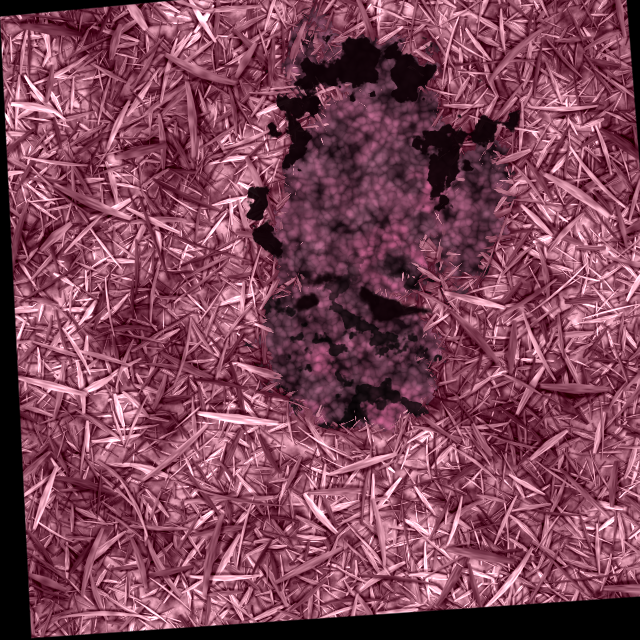
Write a three.js fragment shader that draws this texture.

```glsl
varying vec2 vUv;

float hash(vec2 p) {
  return fract(sin(dot(p, vec2(127.1, 311.7))) * 43758.55);
}

float noise(vec2 p) {
  vec2 i = floor(p), f = fract(p);
  f = f * f * (3.0 - 2.0 * f);
  return mix(mix(hash(i), hash(i + vec2(1.0, 0.0)), f.x),
             mix(hash(i + vec2(0.0, 1.0)), hash(i + vec2(1.0, 1.0)), f.x), f.y);
}

float fbm(vec2 p) {
  float sum = 0.0, amp = 0.53;
  for (int i = 0; i < 4; i++) {
    p = mat2(1.6, 1.2, -1.2, 1.6) * p + 7.3;
    sum += amp * noise(p * 0.5);
    amp *= 0.5;
  }
  return sum;
}

// Approximate signed distance to an ellipse leaning sideways
float blob(vec2 p, vec2 center, vec2 radius, float lean) {
  vec2 q = p - center;
  q.x -= lean * q.y;
  return (length(q / radius) - 1.0) * min(radius.x, radius.y);
}

float inside(float d, float soft) {
  return 1.0 - smoothstep(-soft, soft, d);
}

// One scattered layer of tapered blades laid over a tone
float blades(vec2 p, float scale, float seed, float density, float tone) {
  vec2 g = p * scale, cell = floor(g);
  float soft = 0.0012 * scale;
  for (int j = -1; j <= 1; j++) {
    for (int i = -1; i <= 1; i++) {
      vec2 id = cell + vec2(float(i), float(j));
      vec2 key = id + seed * 17.3;
      vec2 q = g - id - vec2(hash(key), hash(key + 1.9));
      float angle = 6.2832 * hash(key + 8.3);
      float c = cos(angle), s = sin(angle);
      q = mat2(c, -s, s, c) * q;
      q.y += (hash(key + 4.4) - 0.5) * 0.25 * q.x * q.x;
      float along = abs(q.x) / mix(0.4, 0.95, hash(key + 6.2));
      float width = mix(0.025, 0.115, pow(hash(key + 9.5), 1.4)) * (1.0 - 0.6 * along);
      float present = step(hash(key + 3.1), density) * (1.0 - smoothstep(0.9, 1.0, along));
      float shadow = inside(abs(q.y + width * 0.7) - width * 1.3, soft * 2.0);
      tone *= 1.0 - 0.4 * shadow * present;
      float body = mix(0.34, 0.92, hash(key + 5.7)) * (0.95 + 0.13 * clamp(q.y / width, -1.0, 1.0));
      body *= 0.78 + 0.4 * noise(vec2(q.x * 6.0, q.y * 32.0) + key);
      tone = mix(tone, body, inside(abs(q.y) - width, soft) * present);
    }
  }
  return tone;
}

float grassTone(vec2 p) {
  float tone = 0.12 + 0.8 * fbm(p * 60.0);
  for (int i = 0; i < 11; i++) {
    float k = float(i) / 10.0;
    tone = blades(p + k * 0.37, mix(36.0, 12.5, k), float(i) + 1.0, mix(0.9, 0.55, k), tone);
  }
  tone *= 0.58 + 1.2 * fbm(p * 9.0 + 2.0);
  tone *= 1.0 - 0.35 * inside(blob(p, vec2(0.13, 0.70), vec2(0.03, 0.05), 0.0), 0.03);
  return tone * (1.0 - 0.4 * inside(blob(p, vec2(0.25, 0.34), vec2(0.03, 0.04), 0.0), 0.03));
}

// Rounded grains: random brightness falling off toward each rim
float grains(vec2 p) {
  vec2 cell = floor(p);
  float best = 0.0;
  for (int j = -1; j <= 1; j++) {
    for (int i = -1; i <= 1; i++) {
      vec2 id = cell + vec2(float(i), float(j));
      float d = length(p - id - vec2(hash(id), hash(id + 2.7)));
      best = max(best, (0.35 + 0.65 * hash(id + 6.1)) * (1.0 - smoothstep(0.1, 0.95, d)));
    }
  }
  return best;
}

float soilShape(vec2 p) {
  float d = blob(p, vec2(0.567, 0.69), vec2(0.135, 0.205), 0.15);
  d = min(d, blob(p, vec2(0.543, 0.455), vec2(0.14, 0.13), -0.12));
  d = min(d, blob(p, vec2(0.735, 0.675), vec2(0.055, 0.12), 0.25));
  d = min(d, blob(p, vec2(0.478, 0.885), vec2(0.033, 0.085), 0.1));
  return min(d, blob(p, vec2(0.57, 0.89), vec2(0.10, 0.055), 0.0));
}

// Deep hollows: loose shade above, then the wedge and its small neighbours
float hollowShape(vec2 p, float rough) {
  float d = blob(p, vec2(0.545, 0.893), vec2(0.055, 0.042), 0.3);
  d = min(d, blob(p, vec2(0.64, 0.89), vec2(0.025, 0.03), 0.0));
  d = min(d, blob(p, vec2(0.467, 0.83), vec2(0.022, 0.06), 0.25));
  d = min(d, blob(p, vec2(0.74, 0.79), vec2(0.045, 0.022), 0.3));
  d = min(d, blob(p, vec2(0.707, 0.765), vec2(0.012, 0.04), 0.3));
  d = min(d, blob(p, vec2(0.414, 0.65), vec2(0.012, 0.03), 0.0)) + rough * 0.09;
  float wedge = max(p.y - 0.549 + 0.3 * (p.x - 0.569), 0.495 + 0.15 * (p.x - 0.58) - p.y);
  wedge = max(wedge, max(0.568 + 0.25 * (0.549 - p.y) - p.x, p.x - 0.675));
  wedge = min(wedge, blob(p, vec2(0.503, 0.562), vec2(0.023, 0.010), 0.9));
  return min(d, min(wedge, blob(p, vec2(0.477, 0.528), vec2(0.013, 0.009), 0.6)) + rough * 0.025);
}

vec3 soilColor(vec2 p) {
  vec2 bent = p + 0.012 * vec2(fbm(p * 50.0), fbm(p * 50.0 + 5.0));
  float light = 0.55 * grains(bent * 95.0) + 0.5 * grains(bent * 48.0) + 1.1 * (fbm(p * 34.0) - 0.5);
  light += 0.12 * inside(blob(p, vec2(0.57, 0.70), vec2(0.13, 0.16), 0.15), 0.06) - 0.06;
  float pink = inside(blob(p, vec2(0.625, 0.60), vec2(0.075, 0.055), 0.0), 0.04);
  pink = max(pink, inside(blob(p, vec2(0.525, 0.435), vec2(0.05, 0.032), 0.0), 0.025));
  pink = max(pink, inside(blob(p, vec2(0.67, 0.71), vec2(0.028, 0.06), 0.0), 0.025));
  pink = max(pink, inside(blob(p, vec2(0.57, 0.36), vec2(0.10, 0.04), 0.0), 0.035));
  pink = max(pink, 0.3) * smoothstep(0.36, 0.58, fbm(p * 26.0 + 9.0));
  vec3 color = mix(vec3(0.09, 0.03, 0.06), vec3(0.56, 0.34, 0.44), clamp(light, 0.0, 1.4));
  color = mix(color, vec3(0.72, 0.34, 0.50) * (0.35 + light), pink * 0.85);
  float pits = smoothstep(0.58, 0.66, fbm(p * 38.0 + 4.0)) * smoothstep(0.68, 0.48, p.y);
  return color * (1.0 - 0.75 * pits);
}

void main() {
  vec2 p = vUv;
  float tone = grassTone(p), rough = fbm(p * 42.0) - 0.5;
  float soil = soilShape(p) + rough * 0.06;

  // Grass darkens near the soil while bright blades overlap its rim
  float t = tone * mix(0.72, 1.0, smoothstep(0.0, 0.03, soil));
  vec3 color = clamp(vec3(t, t * 0.95 - 0.23, t * 0.95 - 0.15), 0.0, 1.0);
  color = mix(color, soilColor(p), inside(soil + (tone - 0.5) * 0.04, 0.004));
  color = mix(color, vec3(0.05, 0.0, 0.018), 0.93 * inside(hollowShape(p, rough), 0.004));

  // Tilted border, positive within the lit ground
  float sides = min(p.x - 0.0504 * (0.974 - p.y), 0.979 + 0.08 * (1.0 - p.y) - p.x);
  float ends = min(0.974 + 0.093 * p.x - p.y, p.y - 0.003 - 0.0683 * (p.x - 0.049));
  gl_FragColor = vec4(color * smoothstep(-0.0015, 0.0015, min(sides, ends)), 1.0);
}
```
